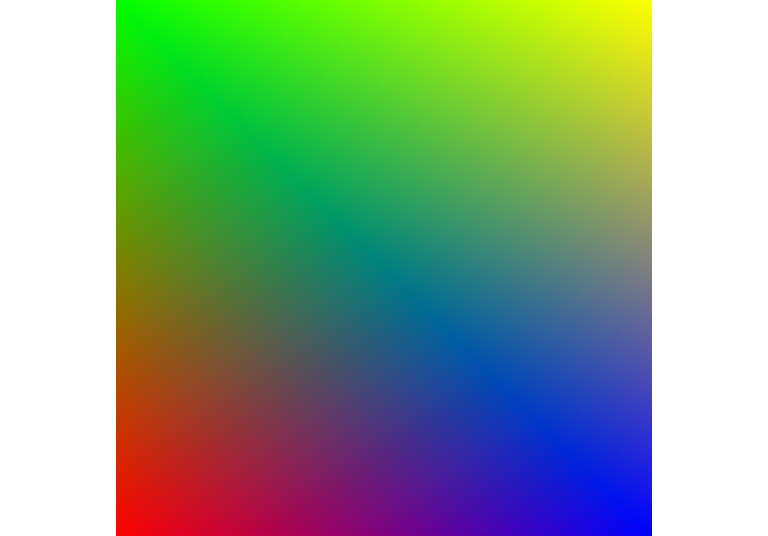
Reproduce this background procedurally as a Shadertoy shader.

```glsl
// Blends corner colours over two triangles that share the falling diagonal
vec3 cornerBlend(vec2 p) {
    vec3 red = vec3(1.0, 0.0, 0.0);
    vec3 green = vec3(0.0, 1.0, 0.0);
    vec3 blue = vec3(0.0, 0.0, 1.0);
    vec3 yellow = vec3(1.0, 1.0, 0.0);

    float side = p.x + p.y - 1.0;
    vec3 lower = -side * red + p.y * green + p.x * blue;
    vec3 upper = side * yellow + (1.0 - p.x) * green + (1.0 - p.y) * blue;
    return side < 0.0 ? lower : upper;
}

void mainImage(out vec4 fragColor, in vec2 fragCoord) {
    // Centred square, as tall as the canvas
    vec2 uv = (fragCoord - 0.5 * iResolution.xy) / iResolution.y + 0.5;

    // Antialiased left and right borders on white
    float inside = 0.5 - abs(uv.x - 0.5);
    float coverage = clamp(inside * iResolution.y + 0.5, 0.0, 1.0);

    vec3 color = mix(vec3(1.0), cornerBlend(clamp(uv, 0.0, 1.0)), coverage);
    fragColor = vec4(color, 1.0);
}
```
